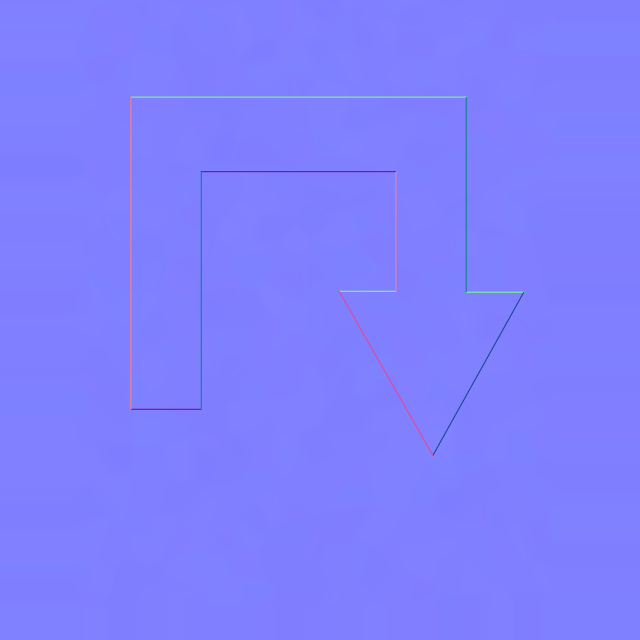
Reproduce this texture map procedurally as a WebGL 2 fragment shader.

```glsl
#version 300 es
precision highp float;
// Tangent-space normal map of a bent arrow: flat blue ground, with thin bevels
// along a polygon outline whose colours come from each edge's outward normal.
// Faint cellular mottling stretches into streaks beyond a clamped inner area.

uniform vec2 u_resolution;
out vec4 fragColor;

const vec3 FLAT_NORMAL = vec3(0.5, 0.5, 1.0);
const float BEVEL_WIDTH = 0.0017;
const float BEVEL_SLOPE = 0.92;
const float BEVEL_BLUE = 0.57;
const float MOTTLE_SCALE = 24.0;
const float MOTTLE_AMOUNT = 0.018;
const vec2 MOTTLE_MIN = vec2(0.112, 0.05);
const vec2 MOTTLE_MAX = vec2(0.872, 1.0);

// Arrow outline, clockwise from the lower-left corner of its tail.
const int CORNERS = 11;
const vec2 ARROW[CORNERS] = vec2[CORNERS](
    vec2(0.2044, 0.3605), vec2(0.2044, 0.8483), vec2(0.7285, 0.8483),
    vec2(0.7285, 0.5434), vec2(0.8184, 0.5434), vec2(0.6764, 0.2884),
    vec2(0.5299, 0.5449), vec2(0.6185, 0.5449), vec2(0.6185, 0.7318),
    vec2(0.3145, 0.7318), vec2(0.3145, 0.3605));

vec2 hash2(vec2 cell) {
    vec2 k = vec2(dot(cell, vec2(127.1, 311.7)), dot(cell, vec2(269.5, 183.3)));
    return fract(sin(k) * 43758.5);
}

// Soft cellular noise: each cell's random tilt, blended by distance.
vec2 cellTilt(vec2 p) {
    vec2 base = floor(p);
    vec2 tilt = vec2(0.0);
    float total = 0.0;
    for (int y = -1; y <= 1; y++) {
        for (int x = -1; x <= 1; x++) {
            vec2 cell = base + vec2(x, y);
            vec2 toSeed = cell + hash2(cell) - p;
            float weight = exp(-8.0 * dot(toSeed, toSeed));
            tilt += weight * (hash2(cell + 37.0) - 0.5);
            total += weight;
        }
    }
    return tilt / total;
}

float segmentDistance(vec2 p, vec2 a, vec2 b) {
    vec2 ab = b - a;
    float t = clamp(dot(p - a, ab) / dot(ab, ab), 0.0, 1.0);
    return length(p - a - ab * t);
}

// Encodes the tilt of an edge's bevel, with red facing left.
vec3 bevelColor(vec2 a, vec2 b) {
    vec2 along = normalize(b - a);
    vec2 outward = vec2(-along.y, along.x);
    return vec3(0.5 + 0.5 * BEVEL_SLOPE * vec2(-outward.x, outward.y), BEVEL_BLUE);
}

void main() {
    vec2 p = gl_FragCoord.xy / u_resolution;
    float pixel = 1.0 / min(u_resolution.x, u_resolution.y);

    // Ground
    vec2 inner = clamp(p, MOTTLE_MIN, MOTTLE_MAX);
    vec3 color = FLAT_NORMAL;
    color.rg += MOTTLE_AMOUNT * cellTilt(inner * MOTTLE_SCALE);

    // Nearest outline edge
    float nearest = 1e3;
    vec3 bevel = FLAT_NORMAL;
    for (int i = 0; i < CORNERS; i++) {
        vec2 a = ARROW[i];
        vec2 b = ARROW[(i + 1) % CORNERS];
        float d = segmentDistance(p, a, b);
        if (d < nearest) {
            nearest = d;
            bevel = bevelColor(a, b);
        }
    }

    // Antialiased bevel
    float coverage = clamp((0.5 * BEVEL_WIDTH - nearest) / pixel + 0.5, 0.0, 1.0);
    fragColor = vec4(mix(color, bevel, coverage), 1.0);
}
```
